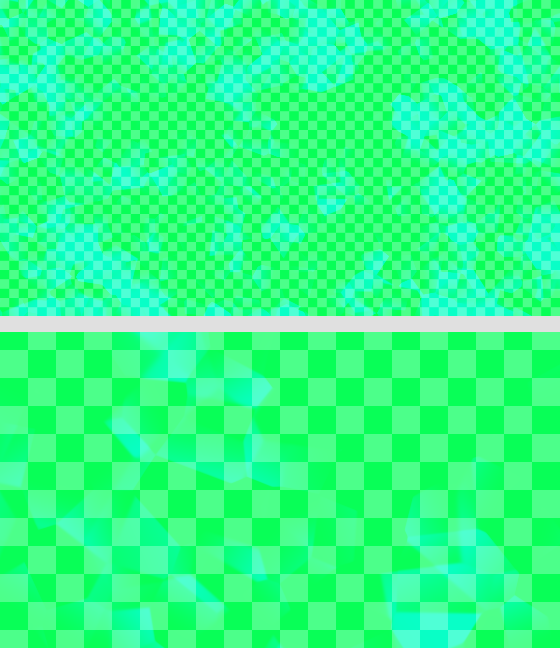
Top: the whole. Bottom: its middle third, enlarged.
Write a Shadertoy shader that draws this pattern.

```glsl
const float CHECKS_ACROSS = 60.0;
const float CHECK_SOFTNESS = 0.6;   // edge width in pixels
const float COARSE_FACETS = 9.0;    // facets per canvas height
const float FINE_FACETS = 16.0;
const float CLUSTER_SCALE = 5.0;    // noise periods per canvas height
const float CLUSTER_GAIN = 0.85;
const float FACET_VARIATION = 0.9;
const float FACET_SLOPE = 0.5;
const float EDGE_SHARPNESS = 50.0;
const float BORDER_GAIN = 0.25;     // more cyan toward the canvas border
const float TINT_RANGE = 0.57;
const vec3 DARK_GREEN = vec3(0.03, 1.0, 0.34);
const vec3 DARK_CYAN = vec3(0.03, 1.0, 0.78);
const vec3 LIGHT_GREEN = vec3(0.30, 1.0, 0.54);
const vec3 LIGHT_CYAN = vec3(0.31, 1.0, 0.84);
const float PI = 3.14159;

vec2 hash2(vec2 p) {
    vec3 q = fract(p.xyx * vec3(0.1031, 0.1030, 0.0973));
    q += dot(q, q.yzx + 33.33);
    return fract((q.xx + q.yz) * q.zy);
}

vec2 randomDirection(vec2 p) {
    float angle = 2.0 * PI * hash2(p + 71.0).x;
    return vec2(cos(angle), sin(angle));
}

float gradientNoise(vec2 p) {
    vec2 i = floor(p), f = p - i;
    vec2 u = f * f * f * (f * (f * 6.0 - 15.0) + 10.0);
    vec2 e = vec2(1.0, 0.0);
    float a = dot(randomDirection(i), f);
    float b = dot(randomDirection(i + e.xy), f - e.xy);
    float c = dot(randomDirection(i + e.yx), f - e.yx);
    float d = dot(randomDirection(i + e.xx), f - e.xx);
    return mix(mix(a, b, u.x), mix(c, d, u.x), u.y);
}

// Straight-edged cells, each with clustered and random tint plus a local slope
float facets(vec2 p, float scale) {
    vec2 q = p * scale;
    vec2 cell = floor(q);
    float total = 0.0, weights = 0.0;
    for (int y = -1; y <= 1; y++)
    for (int x = -1; x <= 1; x++) {
        vec2 id = cell + vec2(x, y);
        vec2 site = id + hash2(id + scale * 7.0);
        vec2 r = q - site;
        float weight = exp(-EDGE_SHARPNESS * dot(r, r));
        float tint = CLUSTER_GAIN * gradientNoise(site / scale * CLUSTER_SCALE)
                   + FACET_VARIATION * (hash2(id + scale * 3.0).y - 0.5)
                   + FACET_SLOPE * dot(randomDirection(id + scale), r);
        total += tint * weight;
        weights += weight;
    }
    return total / max(weights, 1e-30);
}

// Antialiased checkerboard, 0 to 1
float checker(vec2 q, float pixel) {
    vec2 side = clamp(sin(PI * q) / (PI * 0.5 * CHECK_SOFTNESS * pixel), -1.0, 1.0);
    return 0.5 + 0.5 * side.x * side.y;
}

void mainImage(out vec4 fragColor, in vec2 fragCoord) {
    vec2 centered = fragCoord - 0.5 * iResolution.xy;
    vec2 p = centered / iResolution.y;

    // Cyan patches over the green ground
    vec2 reach = abs(centered) / (0.5 * iResolution.xy);
    float border = smoothstep(0.2, 1.0, max(reach.x, reach.y));
    float field = 0.5 * (facets(p, COARSE_FACETS) + facets(p, FINE_FACETS));
    float cyan = smoothstep(0.0, TINT_RANGE, field + BORDER_GAIN * border);

    // Light and dark checks
    float pixel = CHECKS_ACROSS / iResolution.x;
    float light = checker(centered * pixel, pixel);
    vec3 color = mix(mix(DARK_GREEN, DARK_CYAN, cyan),
                     mix(LIGHT_GREEN, LIGHT_CYAN, cyan), light);
    fragColor = vec4(color, 1.0);
}
```
